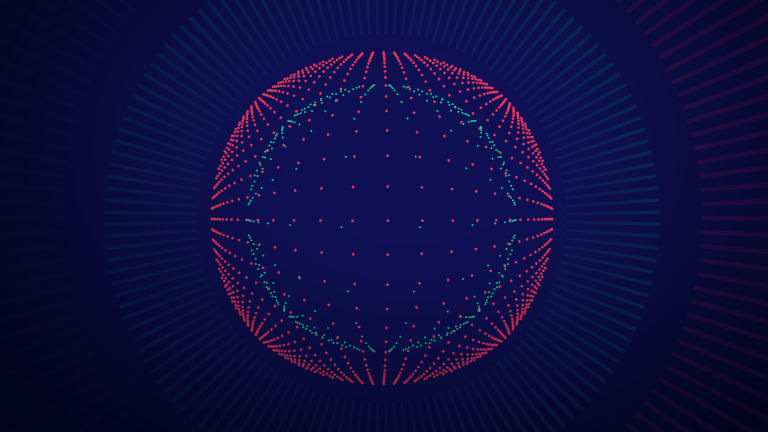
This background is drawn by a Shadertoy shader. Its source:

```glsl
const vec3 NIGHT = vec3(0.003, 0.014, 0.11);
const vec3 INDIGO = vec3(0.062, 0.066, 0.335);
const vec3 CORAL = vec3(1.0, 0.23, 0.36);
const vec3 MINT = vec3(0.04, 0.88, 0.62);
const vec3 TEAL = vec3(0.0, 0.55, 0.58);
const vec3 PLUM = vec3(0.72, 0.08, 0.30);

// Lengths are fractions of the canvas height
const vec2 CENTER = vec2(-0.005, -0.005);
const vec2 LIGHT_CENTER = vec2(0.06, 0.16);
const vec2 LIGHT_SIZE = vec2(1.0, 0.75);
const vec2 OUTER_RADIUS = vec2(0.413, 0.402);
const vec2 INNER_RADIUS = vec2(0.316, 0.314);
const float OUTER_SPACING = 0.2;
const float INNER_SPACING = 0.6;
const ivec2 OUTER_COUNT = ivec2(33, 33);
const ivec2 INNER_COUNT = ivec2(18, 19);
const vec2 OUTER_SHIFT = vec2(0.034, -0.015);
const vec2 INNER_SHIFT = vec2(-0.01, -0.07);
const float OUTER_DOT = 0.0031;
const float INNER_DOT = 0.0022;
const float GLOBE_LIMIT = 0.43;
const float RAY_COUNT = 144.0;
const float RAY_WIDTH = 0.15;
const vec2 TEAL_BAND = vec2(0.427, 0.643);
const vec2 PLUM_BAND = vec2(0.741, 1.3);
const float TAU = 6.2831853;

float coverage(float distanceInside, float pixel) {
    return clamp(distanceInside / pixel + 0.5, 0.0, 1.0);
}

// Flat grid wrapped onto a hemisphere, so its lines meet at the rim
float globeDots(vec2 p, vec2 radius, float spacing, ivec2 count,
                vec2 shift, float dotSize, float pixel) {
    vec2 middle = 0.5 * vec2(count - 1);
    float h = clamp(p.y / radius.y, -0.999, 0.999);
    float slope = h * inversesqrt(1.0 - h * h);
    float nearest = 1e3;
    for (int i = 0; i < count.x; i++) {
        float x = (float(i) - middle.x) * spacing + shift.x;
        // Only the rows next to this height can touch the pixel
        float y = slope * sqrt(1.0 + x * x) - shift.y;
        float row = clamp(round(y / spacing + middle.y), 1.0, float(count.y - 2));
        for (int j = -1; j <= 1; j++) {
            vec2 g = vec2(x, (row + float(j) - middle.y) * spacing + shift.y);
            vec2 d = p - radius * g * inversesqrt(1.0 + dot(g, g));
            nearest = min(nearest, dot(d, d));
        }
    }
    return coverage(dotSize - sqrt(nearest), pixel);
}

// Spokes that fill the band between two radii
float rays(vec2 p, vec2 band, float phase, float pixel) {
    float r = length(p);
    float turn = atan(p.y, p.x) / TAU * RAY_COUNT + phase;
    float cell = abs(fract(turn + 0.5) - 0.5);
    float spoke = coverage((RAY_WIDTH - cell) * TAU * r / RAY_COUNT, pixel);
    return spoke * coverage(r - band.x, pixel) * coverage(band.y - r, pixel);
}

void mainImage(out vec4 fragColor, in vec2 fragCoord) {
    float pixel = 1.0 / iResolution.y;
    vec2 canvas = (fragCoord - 0.5 * iResolution.xy) * pixel;
    vec2 p = canvas - CENTER;
    float r = length(p);

    // Backdrop and falloff of the light
    float shade = smoothstep(0.2, 1.3, length((canvas - LIGHT_CENTER) / LIGHT_SIZE));
    float light = 1.0 - 0.7 * shade;
    vec3 color = mix(INDIGO, NIGHT, shade);

    // Rays, stronger toward the right
    float side = smoothstep(-0.8, 0.8, p.x);
    float tealFade = mix(0.11, 0.19, smoothstep(TEAL_BAND.x, TEAL_BAND.y, r));
    float tealAmount = tealFade * light * mix(0.75, 1.1, side);
    float plumAmount = 0.2 * light * mix(0.3, 1.0, side);
    color = mix(color, TEAL, rays(p, TEAL_BAND, 0.5, pixel) * tealAmount);
    color = mix(color, PLUM, rays(p, PLUM_BAND, 0.0, pixel) * plumAmount);

    // Nested dotted globes
    if (r < GLOBE_LIMIT) {
        float outer = globeDots(p, OUTER_RADIUS, OUTER_SPACING, OUTER_COUNT,
                                OUTER_SHIFT, OUTER_DOT, pixel);
        float inner = globeDots(p, INNER_RADIUS, INNER_SPACING, INNER_COUNT,
                                INNER_SHIFT, INNER_DOT, pixel);
        color = mix(color, CORAL * light, outer * 0.9);
        color = mix(color, MINT * light, inner * 0.9);
    }
    fragColor = vec4(color, 1.0);
}
```
